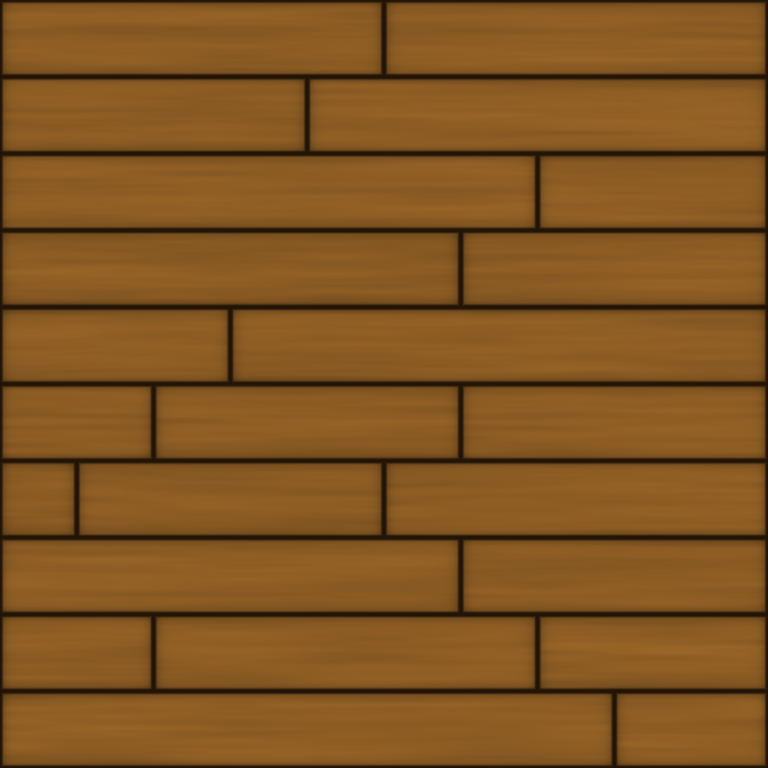
A WebGL 2 fragment shader for this texture:

```glsl
#version 300 es
precision highp float;
// Brown wooden floor: ten rows of long planks with dark, softly shaded joints.

uniform vec2 u_resolution;
out vec4 fragColor;

const int ROWS = 10;
// Joint positions per row, from the bottom up; 0 means no second joint.
const vec2 JOINTS[ROWS] = vec2[ROWS](
    vec2(0.8, 0.0), vec2(0.2, 0.7), vec2(0.6, 0.0), vec2(0.1, 0.5), vec2(0.2, 0.6),
    vec2(0.3, 0.0), vec2(0.6, 0.0), vec2(0.7, 0.0), vec2(0.4, 0.0), vec2(0.5, 0.0));

const vec3 WOOD = vec3(0.555, 0.365, 0.142);
const vec3 JOINT = vec3(0.13, 0.08, 0.025);
const float JOINT_CORE = 0.001;     // half width of the fully dark line
const float JOINT_FADE = 0.0045;    // blur at the side of the line
const float SHADOW_REACH = 0.0055;
const float SHADOW_DEPTH = 0.43;
const float GRAIN_DEPTH = 0.2;
const float PLANK_VARIATION = 0.025;

float hash(vec2 p) {
    vec3 q = fract(vec3(p.xyx) * 0.1031);
    q += dot(q, q.yzx + 33.33);
    return fract((q.x + q.y) * q.z);
}

float noise(vec2 p) {
    vec2 cell = floor(p);
    vec2 f = fract(p);
    f = f * f * (3.0 - 2.0 * f);
    return mix(mix(hash(cell), hash(cell + vec2(1, 0)), f.x),
               mix(hash(cell + vec2(0, 1)), hash(cell + vec2(1, 1)), f.x), f.y);
}

// Long horizontal streaks, centred on zero.
float grain(vec2 p, float seed) {
    p += vec2(seed * 37.0, seed * 11.0);
    p.y += 0.003 * noise(p * vec2(6.0, 12.0));
    float broad = noise(p * vec2(2.5, 45.0)) - 0.5;
    float streak = noise(p * vec2(6.0, 130.0)) - 0.5;
    float fine = noise(p * vec2(14.0, 260.0)) - 0.5;
    return 0.35 * broad + 0.45 * streak + 0.2 * fine;
}

float shadow(float d) {
    return 1.0 - SHADOW_DEPTH * exp(-d / SHADOW_REACH);
}

void main() {
    vec2 uv = gl_FragCoord.xy / u_resolution;
    float pixel = 1.0 / min(u_resolution.x, u_resolution.y);

    // Find the ends of the plank in this row.
    float y = uv.y * float(ROWS);
    int row = clamp(int(y), 0, ROWS - 1);
    float left = 0.0;
    float right = 1.0;
    for (int i = 0; i < 2; i++) {
        float cut = JOINTS[row][i];
        if (uv.x < cut) right = min(right, cut);
        else left = max(left, cut);
    }

    // Distances to the nearest end and to the nearest long side.
    float endDist = min(uv.x - left, right - uv.x);
    float sideDist = min(fract(y), 1.0 - fract(y)) / float(ROWS);

    // Wood with its grain and a small change of tone per plank.
    float seed = hash(vec2(float(row) + 3.0, left * 10.0 + 7.0));
    float tone = 1.0 + GRAIN_DEPTH * grain(uv, seed) + PLANK_VARIATION * (seed - 0.5);
    vec3 color = WOOD * tone * shadow(endDist) * shadow(sideDist);

    // Dark joints.
    float fade = max(JOINT_FADE, pixel);
    float open = smoothstep(JOINT_CORE, JOINT_CORE + fade, min(endDist, sideDist));
    fragColor = vec4(mix(JOINT, color, open), 1.0);
}
```
